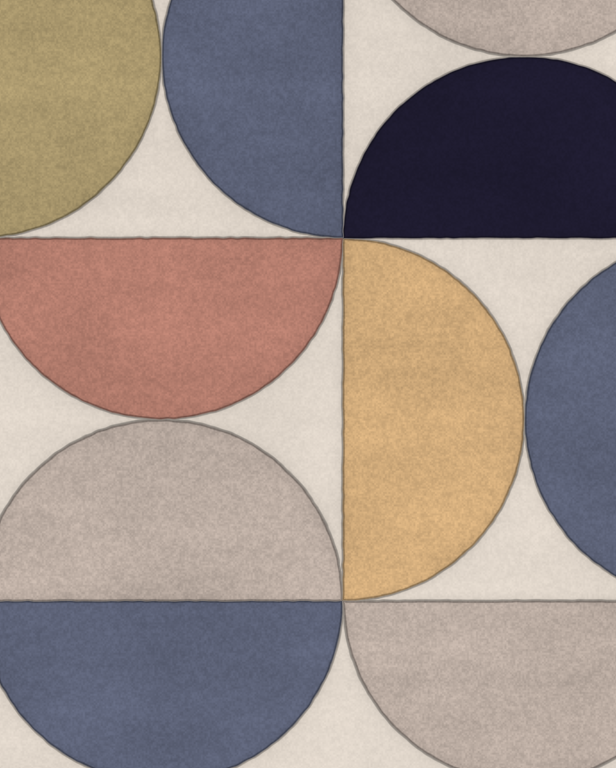
Write a Shadertoy shader that draws this pattern.

```glsl
// Layout, in units of the canvas height
const float CELL = 0.4727;
const vec2 GRID_ORIGIN = vec2(-0.0261, -0.2553);
const float RADIUS = 0.2357;
const int COLUMNS = 2;
const int ROWS = 3;

// Carved outlines and woven pile
const float GROOVE_WIDTH = 0.0021;
const float GROOVE_DEPTH = 0.30;
const float BEVEL_WIDTH = 0.007;
const float BEVEL_DEPTH = 0.07;
const float EDGE_WOBBLE = 0.0012;
const float GRAIN_SCALE = 430.0;
const float GRAIN_AMOUNT = 0.17;
const float WEAR_AMOUNT = 0.17;
const float CREAM_TEXTURE = 0.4;

const vec3 CREAM = vec3(0.875, 0.835, 0.790);
const vec3 BEIGE = vec3(0.730, 0.672, 0.632);
const vec3 BLUE = vec3(0.367, 0.390, 0.472);
const vec3 NAVY = vec3(0.122, 0.110, 0.190);
const vec3 ROSE = vec3(0.705, 0.490, 0.430);
const vec3 OCHRE = vec3(0.805, 0.660, 0.475);
const vec3 OLIVE = vec3(0.660, 0.590, 0.425);

// Per cell, from the bottom left: lower or left half, then upper or right half
const vec3 HALF_COLORS[12] = vec3[12](
    OCHRE, BLUE,  NAVY, BEIGE,
    BEIGE, ROSE,  OCHRE, BLUE,
    OLIVE, BLUE,  NAVY, BEIGE);
const bool SIDEWAYS[6] = bool[6](false, false, false, true, true, false);

float hash(vec2 p) {
    vec3 q = fract(vec3(p.xyx) * 0.1031);
    q += dot(q, q.yzx + 33.33);
    return fract((q.x + q.y) * q.z);
}

float noise(vec2 p) {
    vec2 i = floor(p);
    vec2 f = fract(p);
    f = f * f * (3.0 - 2.0 * f);
    return mix(mix(hash(i), hash(i + vec2(1.0, 0.0)), f.x),
               mix(hash(i + vec2(0.0, 1.0)), hash(i + 1.0), f.x), f.y);
}

float fbm(vec2 p) {
    float sum = 0.0;
    float amplitude = 0.5;
    for (int i = 0; i < 4; i++) {
        sum += amplitude * noise(p);
        p = p * 2.03 + 17.0;
        amplitude *= 0.5;
    }
    return sum / 0.9375;
}

// Half disc bulging along the unit vector "facing"
float halfDisc(vec2 p, vec2 facing) {
    return max(length(p) - RADIUS, -dot(p, facing));
}

void mainImage(out vec4 fragColor, in vec2 fragCoord) {
    vec2 uv = fragCoord / iResolution.y;
    float pixel = 1.0 / iResolution.y;
    vec2 wobble = vec2(noise(uv * 110.0), noise(uv * 110.0 + 50.0)) - 0.5;
    vec2 p = uv + EDGE_WOBBLE * wobble;

    // Two facing half discs in each cell
    vec3 color = CREAM;
    float edge = 1.0;
    float dyed = 0.0;
    for (int id = 0; id < COLUMNS * ROWS; id++) {
        vec2 cell = vec2(id % COLUMNS, id / COLUMNS);
        vec2 center = GRID_ORIGIN + CELL * (cell + 0.5);
        vec2 axis = SIDEWAYS[id] ? vec2(1.0, 0.0) : vec2(0.0, 1.0);
        for (int k = 0; k < 2; k++) {
            vec2 outward = axis * (float(k) * 2.0 - 1.0);
            float d = halfDisc(p - center - outward * CELL * 0.5, -outward);
            float cover = 1.0 - smoothstep(-pixel, pixel, d);
            color = mix(color, HALF_COLORS[2 * id + k], cover);
            dyed = max(dyed, cover);
            edge = min(edge, abs(d));
        }
    }

    // Grooves with a soft bevel
    float groove = 1.0 - smoothstep(GROOVE_WIDTH - pixel, GROOVE_WIDTH + pixel, edge);
    float bevel = exp(-edge / BEVEL_WIDTH);
    color *= (1.0 - GROOVE_DEPTH * groove) * (1.0 - BEVEL_DEPTH * bevel);

    // Pile grain, brushed bands and worn patches
    float grain = 0.6 * noise(uv * GRAIN_SCALE) + 0.4 * noise(uv * GRAIN_SCALE * 0.47) - 0.5;
    float bands = fbm(uv * vec2(5.0, 26.0)) - 0.5;
    float patches = fbm(uv * 9.0 + 4.0) - 0.5;
    float pile = GRAIN_AMOUNT * grain + WEAR_AMOUNT * (0.6 * bands + 0.8 * patches);
    color *= 1.0 + pile * mix(CREAM_TEXTURE, 1.0, dyed);

    fragColor = vec4(clamp(color, 0.0, 1.0), 1.0);
}
```
